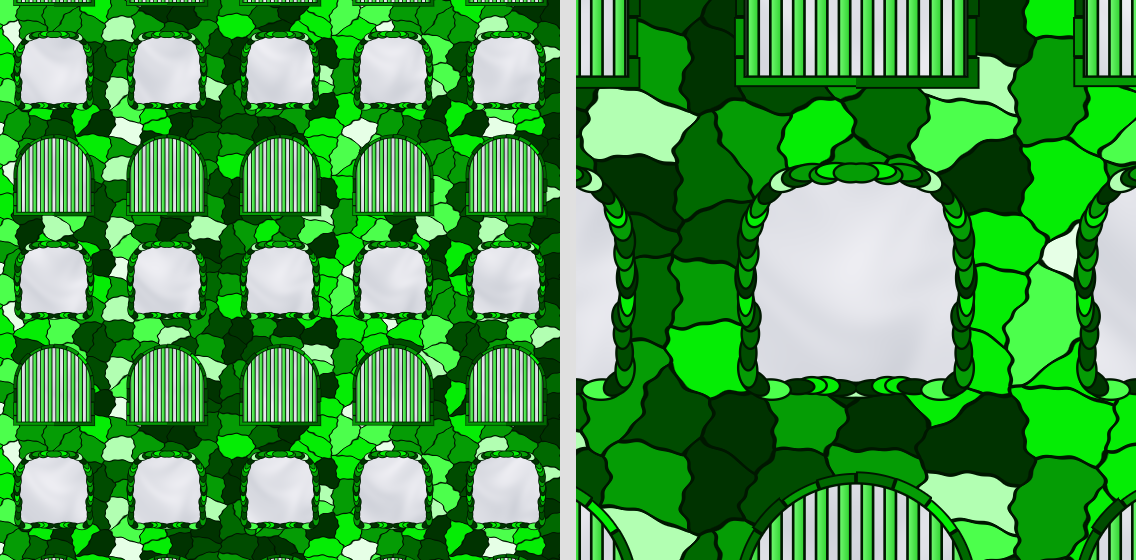
Left: the whole. Right: its middle third, enlarged.
This pattern is drawn by a WebGL 1 fragment shader. Its source:

```glsl
precision highp float;
// A green rubble wall pierced by five columns and five rows of windows.
// Rows alternate between pebble-rimmed openings and barred arches; the wall is
// tiled cellular noise, the rims are looped ellipses, the sky is layered sines.
uniform vec2 u_resolution;

const float PI = 3.14159265;
const float TAU = 6.2831853;
const float SPAN = 13.96;               // canvas size in window half-heights
const vec2 PITCH = vec2(2.818, 2.615);  // spacing of the windows
const vec2 COUNT = vec2(13.0, 7.0);     // stones in one wall tile
const vec2 STONE = SPAN * vec2(2.0 / 3.0, 0.25) / COUNT;
const vec3 INK = vec3(0.0, 0.09, 0.0);
const float PEBBLES = 27.0;

float hash(vec2 c) {
  return fract(sin(dot(c, vec2(127.1, 311.7))) * 4375.85);
}

float fill(float d, float px) {
  return clamp(0.5 - d / px, 0.0, 1.0);
}

// Flat stone tints from near-black green to near-white.
vec3 stoneColor(float h) {
  vec3 c = vec3(0.0, 0.20, 0.0);
  c = mix(c, vec3(0.0, 0.30, 0.0), step(0.13, h));
  c = mix(c, vec3(0.0, 0.41, 0.0), step(0.30, h));
  c = mix(c, vec3(0.02, 0.61, 0.02), step(0.41, h));
  c = mix(c, vec3(0.02, 0.93, 0.02), step(0.62, h));
  c = mix(c, vec3(0.30, 1.0, 0.30), step(0.84, h));
  c = mix(c, vec3(0.70, 1.0, 0.70), step(0.91, h));
  return mix(c, vec3(0.90, 1.0, 0.90), step(0.96, h));
}

vec2 seed(vec2 cell) {
  vec2 c = mod(cell, COUNT);
  return cell + 0.1 + 0.8 * vec2(hash(c), hash(c + 31.7));
}

// Irregular stones with dark joints, from distances to cell borders.
vec3 wall(vec2 p, float px) {
  vec2 g = p / STONE;
  g += 0.06 * sin(TAU * (g.yx + vec2(0.0, 0.3)));
  g += 0.018 * sin(TAU * (3.0 * g.yx + vec2(0.6, 0.1)));
  vec2 home = floor(g), nearCell = home, nearRel = vec2(0.0);
  float best = 100.0;
  for (int j = -1; j <= 1; j++)
    for (int i = -1; i <= 1; i++) {
      vec2 cell = home + vec2(float(i), float(j));
      vec2 rel = (seed(cell) - g) * STONE;
      float d = dot(rel, rel);
      if (d < best) { best = d; nearCell = cell; nearRel = rel; }
    }
  float border = 100.0;
  for (int j = -2; j <= 2; j++)
    for (int i = -2; i <= 2; i++) {
      vec2 rel = (seed(nearCell + vec2(float(i), float(j))) - g) * STONE;
      vec2 gap = rel - nearRel;
      if (dot(gap, gap) > 0.0001)
        border = min(border, dot(0.5 * (rel + nearRel), normalize(gap)));
    }
  vec3 col = stoneColor(hash(mod(nearCell, COUNT) + 7.3));
  return mix(col, INK, fill(border - 0.015, px));
}

// Soft grey clouds, different behind every window.
vec3 sky(vec2 p) {
  vec2 w = p + 0.5 * sin(p.yx * 2.3 + vec2(0.4, 1.9));
  float n = sin(w.x * 2.1 + w.y * 1.3) + 0.7 * sin(w.y * 4.3 - w.x * 1.7)
          + 0.4 * sin(w.x * 6.1 + 2.0 * sin(w.y * 5.2));
  return mix(vec3(0.81, 0.82, 0.85), vec3(0.93, 0.93, 0.95), 0.5 + 0.25 * n);
}

// Right half of the rim, from bottom centre (0) round to top centre (PI).
vec2 rimPoint(float a) {
  vec2 dir = vec2(sin(a), -cos(a));
  float n = dir.y < 0.0 ? 16.0 : 3.5;
  vec2 e = pow(abs(dir) + 0.0001, vec2(n));
  return 0.9 * dir / pow(e.x + e.y, 1.0 / n);
}

vec3 pebbleWindow(vec3 col, vec3 light, vec2 q, float px) {
  q.x = abs(q.x);
  float rim = length(rimPoint(atan(q.x, -q.y)));
  col = mix(col, light, fill(length(q) - rim, px));
  for (float i = 0.0; i < PEBBLES; i++) {
    float h = hash(vec2(i, 3.0)), k = hash(vec2(i, 8.0));
    float a = (i + 0.25 + 0.5 * h) * PI / PEBBLES;
    vec2 c = rimPoint(a);
    vec2 t = normalize(rimPoint(a + 0.03) - rimPoint(a - 0.03));
    vec2 l = q - c * (0.97 + 0.05 * k);
    l = vec2(dot(l, t), dot(l, vec2(t.y, -t.x)));
    vec2 r = vec2(0.13 + 0.05 * k, 0.07 + 0.03 * h);
    float e = length(l / r);
    float d = e * (e - 1.0) / max(length(l / (r * r)), 0.001);
    col = mix(col, INK, fill(d, px));
    col = mix(col, stoneColor(hash(vec2(i, 5.0)) * 0.95), fill(d + 0.02, px));
  }
  return col;
}

vec3 barredArch(vec3 col, vec3 light, vec2 q, float px) {
  float d = (q.y > 0.0 ? length(q) : max(abs(q.x), -q.y)) - 1.0;
  // Frame of long stones
  float s = 3.0 * (q.y > 0.0 ? atan(abs(q.x), q.y) : 0.5 * PI - q.y);
  float id = floor(s) + 20.0 * step(0.0, q.x);
  float seam = (0.5 - abs(fract(s) - 0.5)) / 3.0;
  float outer = d - 0.03 * hash(vec2(id, 2.0));
  vec3 frame = stoneColor(0.15 + 0.65 * hash(vec2(id, 6.0)));
  frame = mix(frame, INK, fill(min(seam, -outer) - 0.016, px));
  col = mix(col, frame, fill(outer, px));
  // Upright bars in front of the sky
  float x = (fract(q.x / 0.19) - 0.5) * 0.19;
  vec3 bar = mix(vec3(0.45, 0.98, 0.45), vec3(0.18, 0.82, 0.18), x / 0.09 + 0.5);
  vec3 inside = mix(light, INK, fill(abs(x) - 0.058, px));
  inside = mix(inside, bar, fill(abs(x) - 0.036, px));
  float hole = max(d + 0.085, -q.y - 0.94);
  col = mix(col, INK, fill(hole - 0.02, px));
  return mix(col, inside, fill(hole, px));
}

void main() {
  vec2 p = (gl_FragCoord.xy / u_resolution - 0.5) * SPAN;
  float px = SPAN / min(u_resolution.x, u_resolution.y);
  vec2 id = floor(p / PITCH + 0.5);
  vec2 q = p - id * PITCH;
  vec3 col = wall(p, px);
  vec3 light = sky(p);
  if (mod(id.y, 2.0) < 0.5) col = pebbleWindow(col, light, q, px);
  else col = barredArch(col, light, q, px);
  gl_FragColor = vec4(col, 1.0);
}
```
